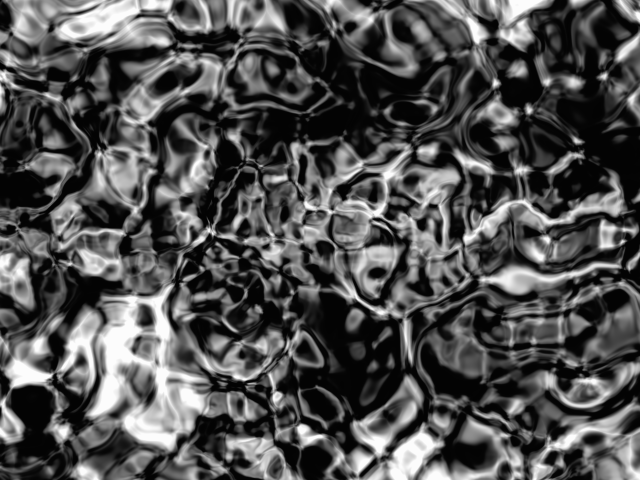
Give the GLSL for this texture, as a WebGL 2 fragment shader.

```glsl
#version 300 es
precision highp float;
// Black and white water caustics: bright ribbons and folded ripples on dark cells.
uniform vec2 u_resolution;
out vec4 fragColor;

vec2 hash2(vec2 c) {
  vec3 v = fract(c.xyx * vec3(0.1031, 0.1030, 0.0973));
  v += dot(v, v.yzx + 33.33);
  return fract((v.xx + v.yz) * v.zy);
}

float cornerSlope(vec2 cell, vec2 offset) {
  float angle = 6.2832 * hash2(cell).x;
  return dot(vec2(cos(angle), sin(angle)), offset);
}

// Gradient noise, about -0.7 to 0.7
float noise(vec2 p) {
  vec2 i = floor(p), f = p - i;
  vec2 s = f * f * f * (f * (f * 6.0 - 15.0) + 10.0);
  vec2 x = vec2(1, 0), y = vec2(0, 1);
  float low = mix(cornerSlope(i, f), cornerSlope(i + x, f - x), s.x);
  float high = mix(cornerSlope(i + y, f - y), cornerSlope(i + 1.0, f - 1.0), s.x);
  return mix(low, high, s.y);
}

// Water surface: broad swell, small waves, and fine chop where it is rough
float surface(vec2 p, float rough) {
  const mat2 turn = mat2(0.8, 0.6, -0.6, 0.8);
  return 0.055 * noise(turn * p * 4.6 + 11.3)
       + 0.0085 * noise(p * turn * 11.0 + 47.1)
       + 0.0022 * rough * noise(p * 27.0 + 83.7);
}

// Light is bent along the slope of the surface
vec2 refraction(vec2 p, float rough) {
  const vec2 e = vec2(0.002, 0.0);
  float h = surface(p, rough);
  return vec2(surface(p + e.xy, rough) - h, surface(p + e.yx, rough) - h) / e.x;
}

// Gap between the nearest two cell centres: zero on the cell walls
float wallGap(vec2 p) {
  vec2 i = floor(p), f = p - i;
  float nearest = 9.0, second = 9.0;
  for (int y = -1; y <= 1; y++) {
    for (int x = -1; x <= 1; x++) {
      vec2 c = vec2(x, y);
      float d = length(c + hash2(i + c + 5.0) - f);
      second = min(second, max(nearest, d));
      nearest = min(nearest, d);
    }
  }
  return second - nearest;
}

float caustics(vec2 p) {
  float rough = smoothstep(-0.1, 0.35, noise(p * 3.1 + 61.9));
  vec2 bend = refraction(p, rough);
  vec2 q = p + bend;

  // Ripples folded over themselves by the bent light
  float ripples = noise(q * 5.0 + 3.7) + 0.5 * noise(q * 11.0 + 29.3)
                + 0.15 * noise(q * 23.0 + 7.9);

  // Ribbons of focused light, fading in and out along the walls
  float strength = smoothstep(-0.25, 0.25, noise(p * 2.2 + 17.9));
  float ribbon = strength * exp(-7.0 * wallGap((p + 0.25 * bend) * 3.6 + 8.0));

  float shade = 0.5 * noise(p * 2.6 + 37.7);
  return 0.16 + 1.4 * ripples + 0.9 * ribbon + shade;
}

// Soft black toe and white shoulder
float tone(float v) {
  v = 0.5 * (v + sqrt(v * v + 0.003));
  return min(v / (1.0 + 0.12 * v * v), 1.0);
}

void main() {
  // Four samples smooth the finest folds
  float light = 0.0;
  for (int k = 0; k < 4; k++) {
    vec2 jitter = vec2(k % 2, k / 2) * 0.5 - 0.25;
    light += tone(caustics((gl_FragCoord.xy + jitter) / u_resolution.y));
  }
  fragColor = vec4(vec3(0.01 + 0.98 * light / 4.0), 1.0);
}
```
